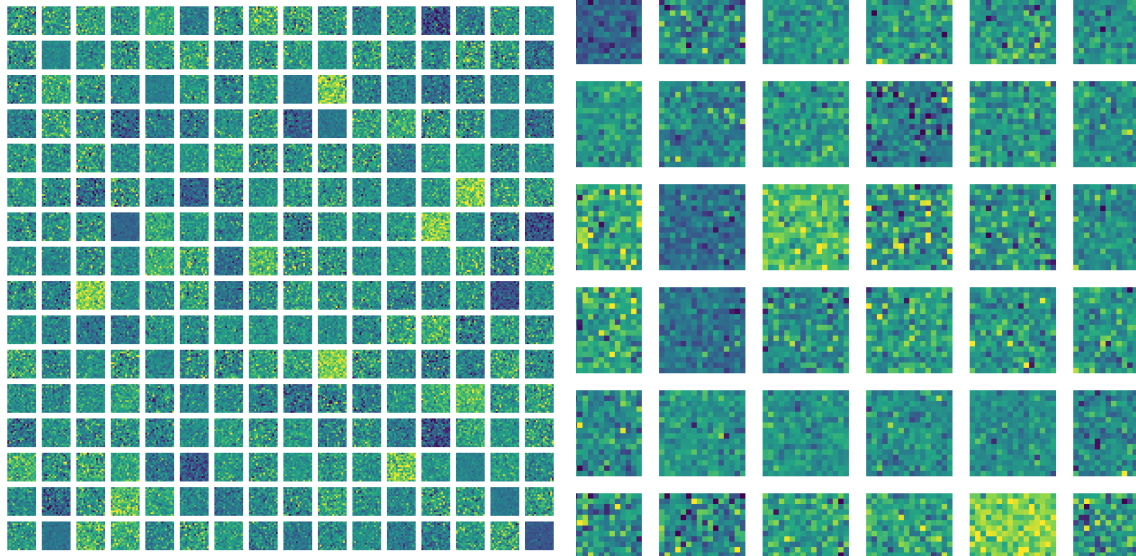
Left: the whole. Right: its middle third, enlarged.
Give the GLSL for this pattern, as a Shadertoy shader.

```glsl
const float TILES = 16.0;
const float CELLS = 16.0;
const vec2 MARGIN = vec2(0.0130, 0.0105);
const vec2 PITCH = vec2(0.06163, 0.06177);
const vec2 TILE_SIZE = vec2(0.0514, 0.0516);
const vec3 PAPER = vec3(1.0);

// Integer hash, one value in 0..1 per lattice point and seed
float hash(vec2 p, uint seed) {
    uint h = uint(p.x) * 1597334677u ^ uint(p.y) * 3812015801u ^ seed * 2654435769u;
    h = (h ^ (h >> 16)) * 2146121005u;
    h = (h ^ (h >> 15)) * 2221713035u;
    return float((h ^ (h >> 16)) >> 8) / 16777216.0;
}

// Roughly normal noise with unit deviation and slightly heavy tails
float bellNoise(vec2 p, uint seed) {
    float sum = 0.0;
    for (uint i = 0u; i < 4u; i++) sum += hash(p, seed + i);
    float n = (sum - 2.0) * 1.732;
    return n * (0.85 + 0.07 * n * n);
}

// Purple, blue, teal, green, yellow ramp
vec3 heatRamp(float level) {
    vec3 stops[6] = vec3[6](
        vec3(0.267, 0.005, 0.329), vec3(0.254, 0.265, 0.530),
        vec3(0.164, 0.471, 0.558), vec3(0.135, 0.659, 0.518),
        vec3(0.478, 0.821, 0.318), vec3(0.993, 0.906, 0.144));
    float x = clamp(level, 0.0, 1.0) * 5.0;
    int i = min(int(x), 4);
    return mix(stops[i], stops[i + 1], x - float(i));
}

// Mean level and spread of the noise within one tile
vec2 tileStats(vec2 tile) {
    float n = bellNoise(tile, 11u);
    float mean = 0.51 + 0.06 * n + 0.008 * n * n * n;
    float spread = mix(0.09, 0.18, hash(tile, 21u));
    float flatMean = mix(0.27, 0.48, hash(tile, 31u));
    bool isFlat = hash(tile, 41u) < 0.045;
    return isFlat ? vec2(flatMean, 0.045) : vec2(clamp(mean, 0.25, 0.8), spread);
}

vec3 cellColor(vec2 tile, vec2 cell, vec2 stats) {
    vec2 id = tile * CELLS + clamp(cell, 0.0, CELLS - 1.0);
    return heatRamp(stats.x + stats.y * bellNoise(id, 51u));
}

// Blend the four nearest cells across a pixel-wide seam
vec3 tileColor(vec2 tile, vec2 local, vec2 pixel) {
    vec2 stats = tileStats(tile);
    vec2 p = local * CELLS - 0.5;
    vec2 cell = floor(p);
    vec2 w = clamp((p - cell - 0.5) / (pixel * CELLS) + 0.5, 0.0, 1.0);
    vec3 low = mix(cellColor(tile, cell, stats),
                   cellColor(tile, cell + vec2(1.0, 0.0), stats), w.x);
    vec3 high = mix(cellColor(tile, cell + vec2(0.0, 1.0), stats),
                    cellColor(tile, cell + 1.0, stats), w.x);
    return mix(low, high, w.y);
}

// Smoothed coverage of the unit square
float squareMask(vec2 local, vec2 pixel) {
    vec2 inside = 0.5 - abs(local - 0.5);
    vec2 cover = clamp(inside / pixel + 0.5, 0.0, 1.0);
    return cover.x * cover.y;
}

void mainImage(out vec4 fragColor, in vec2 fragCoord) {
    vec2 uv = fragCoord / iResolution.xy;
    vec2 pixel = 1.0 / (iResolution.xy * TILE_SIZE);

    // Tile lattice, split in the middle of each gap
    vec2 gap = PITCH - TILE_SIZE;
    vec2 tile = clamp(floor((uv - MARGIN + 0.5 * gap) / PITCH), 0.0, TILES - 1.0);
    vec2 local = (uv - MARGIN - tile * PITCH) / TILE_SIZE;

    vec3 color = mix(PAPER, tileColor(tile, local, pixel), squareMask(local, pixel));
    fragColor = vec4(color, 1.0);
}
```
